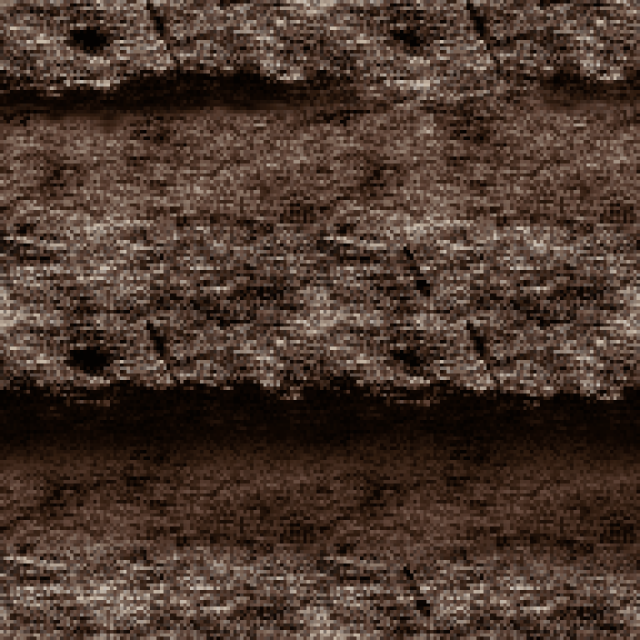
A WebGL 1 fragment shader for this texture:

```glsl
precision highp float;
// Weathered brown bark in coarse square texels, with horizontal grain, dark bands and cracks.
uniform vec2 u_resolution;

const float TEXELS = 192.0;     // texels across the canvas
const float TILE = 96.0;        // texels before the grain repeats
const float BASE_TONE = 2.6;    // mean position on the colour ramp
const float STREAK = 2.3;
const float GRAIN = 2.9;
const float MOTTLE = 2.3;
const float BROAD = 1.7;
const float DRIFT = 1.3;
const float GLINT = 1.5;
const float SHARD = 1.3;
const float GRAYING = 0.5;
const float DARK_GRAIN = 0.2;   // grain left inside the dark bands

const vec3 BLACK = vec3(0.015, 0.006, 0.002);
const vec3 SOOT = vec3(0.07, 0.03, 0.01);
const vec3 UMBER = vec3(0.19, 0.11, 0.06);
const vec3 BROWN = vec3(0.29, 0.19, 0.14);
const vec3 TAUPE = vec3(0.40, 0.29, 0.24);
const vec3 ASH = vec3(0.50, 0.41, 0.35);
const vec3 PALE = vec3(0.64, 0.57, 0.51);
const vec3 BONE = vec3(0.79, 0.73, 0.66);

float hash(vec2 p) {
  vec3 q = fract(p.xyx * 0.1031);
  q += dot(q, q.yzx + 33.33);
  return fract((q.x + q.y) * q.z);
}

// Value noise over texels that wraps at the period; size is one noise cell in texels.
float noise(vec2 texel, vec2 size, float wrap, float seed) {
  vec2 period = floor(wrap / size + 0.5);
  vec2 p = texel / size;
  vec2 i = floor(p);
  vec2 f = fract(p);
  f = f * f * (3.0 - 2.0 * f);
  vec2 a = mod(i, period);
  vec2 b = mod(i + 1.0, period);
  float low = mix(hash(a + seed), hash(vec2(b.x, a.y) + seed), f.x);
  float high = mix(hash(vec2(a.x, b.y) + seed), hash(b + seed), f.x);
  return mix(low, high, f.y);
}

float segment(vec2 p, vec2 a, vec2 b) {
  vec2 d = b - a;
  return length(p - a - d * clamp(dot(p - a, d) / dot(d, d), 0.0, 1.0));
}

float blob(vec2 p, vec2 center, vec2 radius) {
  return 1.0 - smoothstep(0.4, 1.2, length((p - center) / radius));
}

vec3 ramp(float t) {
  vec3 c = mix(BLACK, SOOT, clamp(t + 1.0, 0.0, 1.0));
  c = mix(c, UMBER, clamp(t, 0.0, 1.0));
  c = mix(c, BROWN, clamp(t - 1.0, 0.0, 1.0));
  c = mix(c, TAUPE, clamp(t - 2.0, 0.0, 1.0));
  c = mix(c, ASH, clamp(t - 3.0, 0.0, 1.0));
  c = mix(c, PALE, clamp(t - 4.0, 0.0, 1.0));
  return mix(c, BONE, clamp(t - 5.0, 0.0, 1.0));
}

// Large shading: a broken upper band, and a full band that fades out downwards.
float bandLight(vec2 p, float wobble) {
  float y = p.y + wobble;
  float upperY = 0.846 + 0.02 * p.x;
  float upper = 1.0 - smoothstep(0.012, 0.05, abs(y - upperY));
  upper *= 1.0 - smoothstep(0.4, 0.7, p.x) + 0.75 * smoothstep(0.76, 0.88, p.x);
  float top = 0.365 + 0.022 * sin(3.14159 * p.x);
  float fade = mix(0.68, 0.5, p.x) * smoothstep(0.34, 0.25, y);
  fade += (1.0 - fade) * smoothstep(0.2 - 0.06 * p.x, 0.12 - 0.04 * p.x, y);
  float lower = (1.0 - smoothstep(top, top + 0.03, y)) * (1.0 - fade);
  return (1.0 - 0.85 * upper) * (1.0 - 0.88 * lower);
}

vec3 bark(vec2 uv) {
  vec2 texel = floor(uv * TEXELS);
  vec2 p = (texel + 0.5) / TEXELS;
  vec2 tile = fract(p * TEXELS / TILE);
  float rightHalf = step(0.5, p.x);

  // Layered grain, rougher and grayer away from the calm middle of each tile.
  float streak = noise(texel, vec2(4.0, 1.0), TILE, 11.0) - 0.5;
  float grain = hash(mod(texel, TILE) + 131.0) - 0.5;
  float mottle = noise(texel, vec2(8.0, 3.0), TILE, 251.0) - 0.5;
  float broad = noise(texel, vec2(16.0, 6.0), TILE, 373.0) - 0.5;
  float drift = noise(texel, vec2(32.0, 12.0), TEXELS, 887.0) - 0.5;
  float calm = smoothstep(0.24, 0.36, tile.y) * smoothstep(0.74, 0.6, tile.y);
  float relief = STREAK * streak + GRAIN * grain + MOTTLE * mottle;
  relief *= mix(1.08, 0.86, calm);
  float tone = BASE_TONE + relief + BROAD * broad + DRIFT * drift;
  float glint = noise(texel, vec2(6.0, 1.0), TILE, 491.0);
  tone += GLINT * smoothstep(0.82, 0.93, glint) * (1.0 - 0.6 * calm);
  float shard = noise(texel, vec2(6.0, 2.0), TILE, 613.0);
  tone -= SHARD * smoothstep(0.24, 0.1, shard);

  // Worn patch, knot hole, long crack and splinter.
  tone += 0.8 * blob(tile, vec2(0.45, 0.17), vec2(0.34, 0.13));
  float hole = blob(tile, vec2(0.28, 0.875), vec2(0.075, 0.042));
  float crack = smoothstep(0.012, 0.005, segment(tile, vec2(0.465, 0.99), vec2(0.56, 0.79)));
  float taper = 0.012 + 0.014 * smoothstep(0.2, 0.09, tile.y);
  float splinter = smoothstep(taper, 0.4 * taper, segment(tile, vec2(0.27, 0.22), vec2(0.33, 0.09)));
  float bruise = blob(tile, vec2(0.29, 0.15), vec2(0.15, 0.11));
  tone -= 4.0 * hole * mix(1.0, 0.4, rightHalf) + 2.2 * crack;
  tone -= rightHalf * (2.5 * splinter + 0.9 * bruise);

  float wobble = 0.03 * mottle + 0.03 * drift + 0.02 * streak + 0.012 * grain;
  float light = bandLight(p, wobble);
  tone = tone * light + (1.0 - light) * (DARK_GRAIN * relief - 0.75);
  vec3 color = ramp(tone);

  // Scattered texels lose their warmth.
  float chance = hash(mod(texel, TILE) + 719.0);
  float gray = GRAYING * chance * chance * light * (1.0 - 0.7 * calm);
  return mix(color, vec3(dot(color, vec3(0.3, 0.59, 0.11))), gray);
}

void main() {
  // Four samples per pixel soften the texel edges.
  vec3 sum = vec3(0.0);
  for (int i = 0; i < 4; i++) {
    float n = float(i);
    vec2 offset = vec2(mod(n, 2.0), floor(n / 2.0)) * 0.5 - 0.25;
    sum += bark((gl_FragCoord.xy + offset) / u_resolution);
  }
  gl_FragColor = vec4(sum * 0.25, 1.0);
}
```
